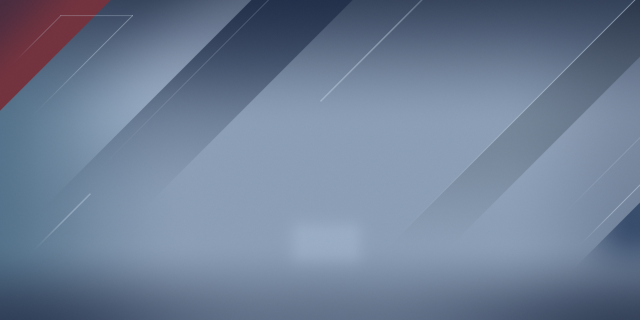
Reproduce this background procedurally as a WebGL 2 fragment shader.

```glsl
#version 300 es
precision highp float;

uniform vec2 u_resolution;
out vec4 fragColor;

// Colours
const vec3 NIGHT = vec3(0.165, 0.215, 0.310);
const vec3 MIST = vec3(0.545, 0.620, 0.710);
const vec3 SHADE = vec3(0.080, 0.130, 0.240);
const vec3 NAVY = vec3(0.190, 0.270, 0.400);
const vec3 TEAL = vec3(0.310, 0.430, 0.530);
const vec3 CRIMSON = vec3(0.450, 0.200, 0.245);
const vec3 PLUM = vec3(0.290, 0.175, 0.250);
const vec3 SILVER = vec3(0.780, 0.840, 0.900);

// Diagonal panel edges, measured along x + depth
const float RED_EDGE = 0.346;
const float DARK_START = 0.786;
const float DARK_END = 1.102;
const float SLATE_START = 1.984;
const float SLATE_END = 2.177;
const float CORNER_EDGE = 2.633;

// Soft light near the bottom
const vec2 GLOW_CENTER = vec2(1.02, 0.24);
const vec2 GLOW_HALF = vec2(0.07, 0.025);
const float GLOW_SOFTNESS = 0.07;
const float GLOW_GAIN = 0.055;
const float GRAIN = 0.006;

// Diagonal strokes: start x, start y, run down-left, opacity
const int STROKES = 8;
const vec4 STROKE[STROKES] = vec4[](
  vec4(0.839, 1.000, 0.55, 0.26), vec4(1.003, 0.685, -0.50, 0.42),
  vec4(1.984, 1.000, 0.77, 0.55), vec4(2.000, 0.570, 0.24, 0.26),
  vec4(2.000, 0.422, 0.19, 0.50), vec4(0.281, 0.393, 0.18, 0.40),
  vec4(0.190, 0.951, 0.15, 0.32), vec4(0.414, 0.951, 0.315, 0.45));
const float STROKE_HALF[STROKES] = float[](
  0.0012, 0.0024, 0.0014, 0.0012, 0.0014, 0.0024, 0.0012, 0.0013);
const float FRAME_OPACITY = 0.38;

float hash(vec2 p) {
  vec3 q = fract(p.xyx * 0.1031);
  q += dot(q, q.yzx + 33.33);
  return fract((q.x + q.y) * q.z);
}

// Returns distance to the segment and position along it
vec2 segment(vec2 p, vec2 a, vec2 b) {
  vec2 ab = b - a;
  float t = clamp(dot(p - a, ab) / dot(ab, ab), 0.0, 1.0);
  return vec2(length(p - a - ab * t), t);
}

float coverage(float d, float halfWidth, float pixel) {
  return clamp((halfWidth - d) / pixel + 0.5, 0.0, 1.0);
}

float pastEdge(float s, float edge, float pixel) {
  return smoothstep(edge - pixel, edge + pixel, s);
}

// Misty field that darkens towards the borders
vec3 backdrop(vec2 p) {
  float depth = 1.0 - p.y;
  float top = smoothstep(-0.12, 0.40, depth);
  float right = mix(0.72, 1.0, smoothstep(2.05, 1.55, p.x));
  float left = smoothstep(-0.15, 0.60, p.x);
  float low = mix(0.14, 0.56, smoothstep(1.0, 0.15, abs(p.x - 1.0)));
  float bottom = mix(low, 1.0, smoothstep(-0.02, 0.25, p.y));
  vec3 mist = mix(TEAL, MIST, left);
  return mix(NIGHT, mist, top * right * bottom);
}

vec3 addPanels(vec3 color, vec2 p, float pixel) {
  float depth = 1.0 - p.y;
  float s = p.x + depth;
  float fade = smoothstep(0.68, 0.0, depth);

  // Lit strip rising to the edge of the dark panel
  float darkIn = pastEdge(s, DARK_START, pixel);
  float lit = smoothstep(0.42, DARK_START, s) * (1.0 - darkIn);
  color += 0.125 * lit * fade;

  float dark = darkIn * (1.0 - pastEdge(s, DARK_END, pixel));
  color = mix(color, SHADE, 0.56 * dark * fade);

  float slateOut = pastEdge(s, SLATE_END, pixel);
  float slate = pastEdge(s, SLATE_START, pixel) * (1.0 - slateOut);
  color *= 1.0 - 0.15 * slate * smoothstep(0.80, 0.40, depth);
  color += vec3(0.040, 0.035, 0.035) * slateOut * smoothstep(0.75, 0.30, depth);

  float corner = pastEdge(s, CORNER_EDGE, pixel) * smoothstep(1.76, 1.98, p.x);
  color = mix(color, NAVY, 0.88 * corner * smoothstep(0.10, 0.30, p.y));

  vec3 red = mix(PLUM, CRIMSON, smoothstep(0.0, 0.28, s));
  return mix(red, color, pastEdge(s, RED_EDGE, pixel));
}

void main() {
  vec2 p = gl_FragCoord.xy / u_resolution.y;
  float pixel = 1.0 / u_resolution.y;
  vec3 color = addPanels(backdrop(p), p, pixel);

  vec2 outside = max(abs(p - GLOW_CENTER) - GLOW_HALF, 0.0) / GLOW_SOFTNESS;
  color += GLOW_GAIN * exp(-2.5 * dot(outside, outside));

  // Thin strokes fading along their run
  for (int i = 0; i < STROKES; i++) {
    vec4 k = STROKE[i];
    vec2 hit = segment(p, k.xy, k.xy - k.z);
    float ink = coverage(hit.x, STROKE_HALF[i], pixel) * smoothstep(1.05, 0.35, hit.y);
    color = mix(color, SILVER, k.w * ink);
  }
  float frame = segment(p, STROKE[6].xy, STROKE[7].xy).x;
  color = mix(color, SILVER, FRAME_OPACITY * coverage(frame, 0.0012, pixel));

  color += GRAIN * (hash(gl_FragCoord.xy) - 0.5);
  fragColor = vec4(color, 1.0);
}
```
